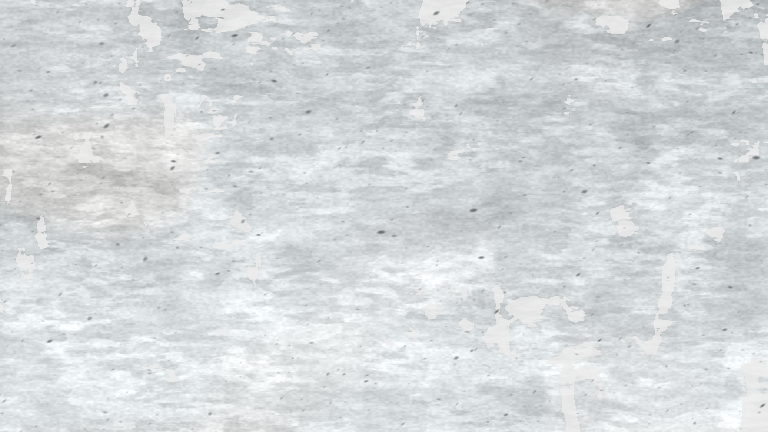
Write a WebGL 2 fragment shader that draws this texture.

```glsl
#version 300 es
precision highp float;
// Weathered pale concrete: a wall that darkens upward, brushed with sideways streaks,
// faint drips and chalky film, then broken by off-white plaster flakes and dark pits.
// All mottling is smooth cellular noise, stretched and layered; pits sit on jittered grids.
uniform vec2 u_resolution;
out vec4 fragColor;

vec3 hash3(vec2 cell) {
  vec3 h = fract(cell.xyx * vec3(0.1031, 0.1030, 0.0973));
  h += dot(h, h.yxz + 33.33);
  return fract((h.xxy + h.yzz) * h.zyx);
}

// Blend of random cell values, weighted by distance to each cell's point
float cellNoise(vec2 p) {
  vec2 base = floor(p);
  float sum = 0.0, total = 0.0;
  for (int j = -1; j <= 1; j++)
    for (int i = -1; i <= 1; i++) {
      vec2 cell = base + vec2(i, j);
      vec3 h = hash3(cell + 71.0);
      vec2 d = cell + 0.2 + 0.6 * h.xy - p;
      float weight = exp(-8.0 * dot(d, d));
      sum += weight * h.z;
      total += weight;
    }
  return sum / total;
}

// Layered noise, centred on zero
float layers(vec2 p) {
  float sum = 0.0, amp = 0.5;
  for (int i = 0; i < 4; i++) {
    sum += amp * (cellNoise(p) - 0.5);
    p = p * 2.07 + vec2(17.3, 9.1);
    amp *= 0.55;
  }
  return sum;
}

// Darkness of small slanted pits, one candidate per grid cell
float pits(vec2 p, float density, float share, float size, float pixel) {
  vec2 base = floor(p * density);
  float dark = 0.0;
  for (int j = -1; j <= 1; j++)
    for (int i = -1; i <= 1; i++) {
      vec2 cell = base + vec2(i, j);
      vec3 place = hash3(cell + density * 7.0);
      vec3 look = hash3(cell + density * 13.0);
      vec2 d = p - (cell + place.xy) / density;
      float tilt = mix(-0.2, 0.8, look.x);
      d = mat2(cos(tilt), -sin(tilt), sin(tilt), cos(tilt)) * d;
      float r = size * mix(0.5, 1.2, look.y * look.y);
      float dist = (length(d / vec2(mix(1.2, 2.4, look.z), 1.0)) - r);
      float present = step(place.z, share);
      dark = max(dark, present * mix(0.45, 1.0, look.z) * smoothstep(pixel, -pixel, dist));
    }
  return dark;
}

void main() {
  vec2 p = gl_FragCoord.xy / u_resolution.y;
  float pixel = 1.0 / u_resolution.y;
  vec2 warp = 0.03 * vec2(cellNoise(p * 9.0), cellNoise(p * 9.0 + 40.0));

  // Wall tone: vertical gradient, broad streaks, drips, fine brushing and grain
  float tone = mix(0.88, 0.775, smoothstep(0.0, 1.0, p.y));
  tone += 0.17 * layers((p + warp) * vec2(2.2, 9.0));
  tone += 0.09 * layers(p * vec2(8.0, 1.3) + 23.0);
  float brushing = layers((p + 0.3 * warp) * vec2(19.0, 75.0) + 5.0);
  tone += 0.16 * brushing;
  tone += 0.06 * (cellNoise(p * vec2(130.0, 210.0)) - 0.5);

  // Chalky film with ragged, brushed edges
  float film = layers((p + warp) * vec2(6.0, 14.0) + 61.0) + 0.35 * brushing;
  tone += 0.045 * smoothstep(0.03, 0.15, film);

  // Cool grey, with a few slightly warm stains
  float stain = smoothstep(0.58, 0.9, cellNoise(p * vec2(2.5, 4.0) + 90.0));
  vec3 color = tone + mix(vec3(-0.015, 0.004, 0.011), vec3(0.0, 0.002, -0.002), stain);

  // Plaster flakes: lying flat in the upper part, upright in the lower part
  float lying = layers((p + warp) * vec2(5.0, 10.0) + 33.0) - 0.09 * (1.0 - p.y);
  float upright = layers((p + warp) * vec2(10.0, 5.5) + 12.0) - 0.09 * p.y;
  float cluster = 0.16 * (cellNoise(p * 2.3 + 3.0) - 0.5);
  float flake = max(lying, upright) + cluster + 0.12 * brushing - 0.205;
  float rim = smoothstep(-0.035, -0.004, flake) * (1.0 - smoothstep(0.0, 0.012, flake));
  color -= 0.018 * rim;
  vec3 plaster = vec3(0.912, 0.914, 0.91) + 0.05 * brushing;
  color = mix(color, plaster, 0.88 * smoothstep(-0.004, 0.004 + 3.0 * pixel, flake));

  // Pits: scattered larger ones and a dusting of specks
  float pit = pits(p, 13.0, 0.28, 0.0032, pixel);
  pit = max(pit, 0.6 * pits(p, 29.0, 0.28, 0.0017, pixel));
  color = mix(color, vec3(0.36, 0.37, 0.38), 0.85 * pit);

  fragColor = vec4(clamp(color, 0.0, 1.0), 1.0);
}
```
